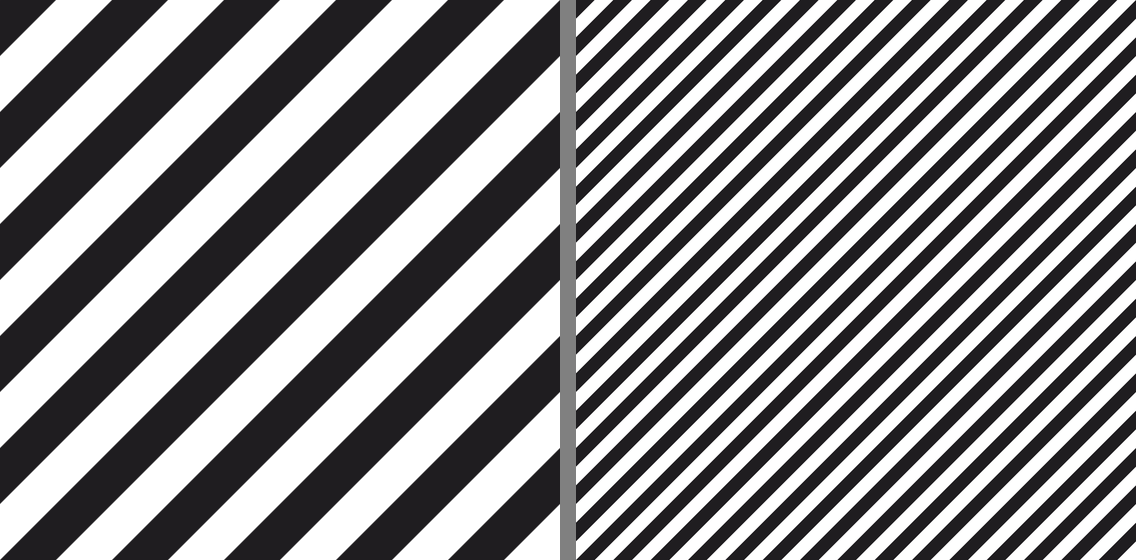
Left, the tile; right, the same tile 3 across and 3 down.
A WebGL 2 fragment shader for this pattern:

```glsl
#version 300 es
precision highp float;
// Even diagonal stripes, dark on white, rising from lower left to upper right.
// A periodic distance to the nearest stripe centre line gives smooth edges;
// a whole number of repeats along each side makes the square tile.

uniform vec2 u_resolution;
out vec4 fragColor;

const float REPEATS = 5.0;        // stripes along each side, whole number
const float STRIPE_WIDTH = 0.5;   // dark share of one period
const float STRIPE_CENTRE = 0.25; // centre line within one period
const float EDGE_PIXELS = 1.1;    // half width of the edge blend
const vec3 WHITE = vec3(1.0);
const vec3 INK = vec3(0.122, 0.114, 0.125);

// Signed distance to the stripe edge, in periods; negative inside the stripe
float stripeDistance(float phase) {
    float fromCentre = abs(fract(phase - STRIPE_CENTRE + 0.5) - 0.5);
    return fromCentre - 0.5 * STRIPE_WIDTH;
}

void main() {
    vec2 uv = gl_FragCoord.xy / u_resolution;
    float phase = REPEATS * (uv.x - uv.y);

    // Edge blend, converted from pixels to periods
    float blend = EDGE_PIXELS * REPEATS / min(u_resolution.x, u_resolution.y);
    float ink = 1.0 - smoothstep(-blend, blend, stripeDistance(phase));

    fragColor = vec4(mix(WHITE, INK, ink), 1.0);
}
```
